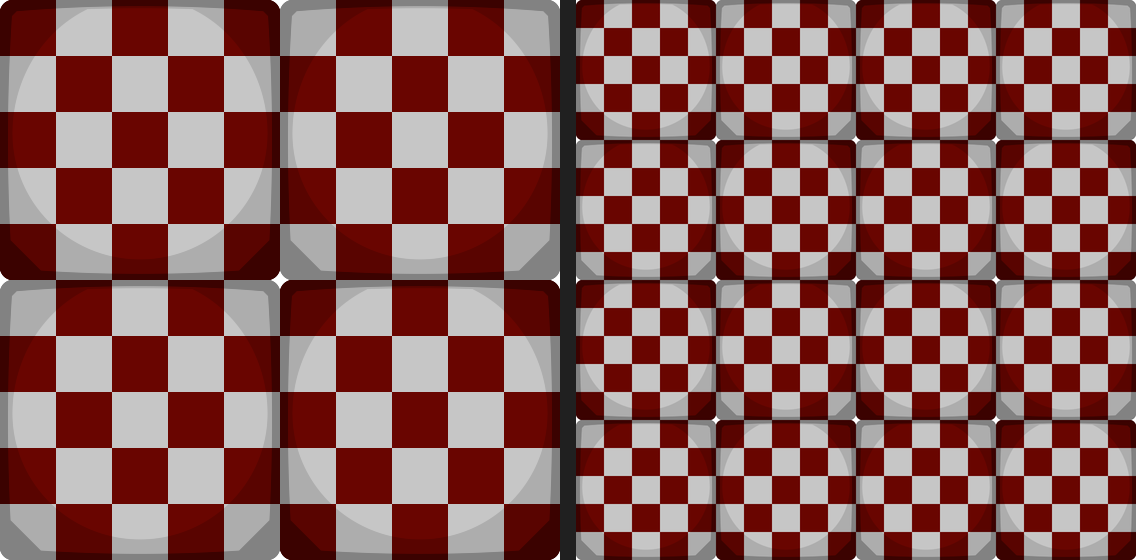
Left, the tile; right, the same tile 2 across and 2 down.
Write a WebGL 1 fragment shader that draws this pattern.

```glsl
precision highp float;
uniform vec2 u_resolution;

// Triangle wave of period 2, positive over the first unit
vec2 checkWave(vec2 x) {
  return 0.5 - abs(mod(x + 0.5, 2.0) - 1.0);
}

float checkerboard(vec2 cell, float pixel) {
  vec2 side = clamp(checkWave(cell) / pixel, -0.5, 0.5);
  return 0.5 + 2.0 * side.x * side.y;
}

// Bulging square whose lower corners are cut more deeply
float pillowDistance(vec2 p) {
  vec2 a = abs(p);
  vec2 sides = a + vec2(0.057, 0.044) + vec2(0.036, 0.047) * a.yx * a.yx - 1.0;
  float cut = p.y < 0.0 ? 1.64 : 1.80;
  return max(max(sides.x, sides.y), (a.x + a.y - cut) * 0.707);
}

// Raised disc, taller above its centre than below
float domeDistance(vec2 p) {
  vec2 c = p - vec2(0.0, 0.047);
  vec2 radii = vec2(0.911, c.y > 0.0 ? 0.974 : 0.90);
  return (length(c / radii) - 1.0) * 0.91;
}

float cornerDistance(vec2 p, float radius) {
  return length(max(abs(p) - 1.0 + radius, 0.0)) - radius;
}

float inside(float d, float pixel) {
  return 1.0 - smoothstep(-0.6 * pixel, 0.6 * pixel, d);
}

void main() {
  vec2 uv = gl_FragCoord.xy / u_resolution;
  float pixel = 1.0 / min(u_resolution.x, u_resolution.y);

  // Two by two cushions, each spanning -1 to 1
  vec2 p = fract(uv * 2.0) * 2.0 - 1.0;
  float tilePixel = 4.0 * pixel;

  // Three flat shading bands
  float pillow = pillowDistance(p);
  float middle = inside(pillow, tilePixel);
  float bright = inside(max(domeDistance(p), pillow + 0.015), tilePixel);

  vec3 red = mix(vec3(0.23, 0.008, 0.0), vec3(0.35, 0.015, 0.0), middle);
  red = mix(red, vec3(0.41, 0.02, 0.0), bright);
  vec3 grey = mix(vec3(0.51), vec3(0.68), middle);
  grey = mix(grey, vec3(0.775), bright);

  // Five checks across each cushion
  vec3 color = mix(red, grey, checkerboard(uv * 10.0, 10.0 * pixel));

  // White gaps between rounded corners; straight sides stay closed
  float gap = smoothstep(0.0, tilePixel, cornerDistance(p, 0.096));
  gl_FragColor = vec4(mix(color, vec3(1.0), gap), 1.0);
}
```
